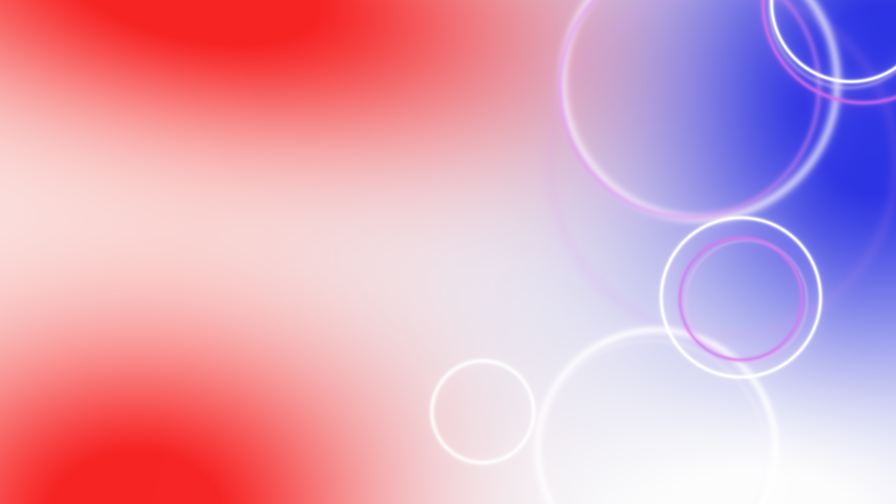
Reproduce this background procedurally as a Shadertoy shader.

```glsl
// Soft red, white and blue gradient with glowing overlapping rings on the right.

const vec3 RED = vec3(0.97, 0.14, 0.14);
const vec3 BLUE = vec3(0.17, 0.20, 0.89);
const vec3 WARM_WHITE = vec3(0.98, 0.91, 0.90);
const vec3 COOL_WHITE = vec3(0.93, 0.93, 0.96);
const vec3 PINK = vec3(0.82, 0.42, 0.93);

const int RING_COUNT = 12;

// Ring shapes: centre x, centre y, radius, line width
const vec4 RINGS[RING_COUNT] = vec4[](
    vec4(1.435, 0.676, 0.343, 0.014),
    vec4(1.389, 0.838, 0.272, 0.011),
    vec4(1.368, 0.826, 0.257, 0.007),
    vec4(1.303, 0.109, 0.236, 0.009),
    vec4(1.292, 0.097, 0.227, 0.006),
    vec4(1.713, 0.995, 0.199, 0.005),
    vec4(1.683, 0.981, 0.155, 0.005),
    vec4(1.688, 0.995, 0.157, 0.004),
    vec4(1.481, 0.403, 0.120, 0.004),
    vec4(1.470, 0.407, 0.121, 0.004),
    vec4(1.470, 0.410, 0.158, 0.004),
    vec4(0.958, 0.183, 0.101, 0.005));

// Ring looks: share of pink, opacity
const vec2 LOOKS[RING_COUNT] = vec2[](
    vec2(0.7, 0.12), vec2(0.05, 0.65), vec2(0.8, 0.45), vec2(0.0, 0.75),
    vec2(0.1, 0.25), vec2(1.0, 0.80), vec2(0.3, 0.35), vec2(0.0, 1.0),
    vec2(0.4, 0.35), vec2(0.9, 0.75), vec2(0.0, 1.0), vec2(0.0, 0.85));

// Gaussian blob, sheared so that it slopes down to the right
float blob(vec2 p, vec2 centre, vec2 size, float slope) {
    vec2 d = p - centre;
    d.y += slope * d.x;
    d /= size;
    return min(1.15 * exp(-dot(d, d)), 1.0);
}

// Bright line with a wide faint halo
float ringGlow(vec2 p, vec2 centre, float radius, float width) {
    float d = abs(length(p - centre) - radius);
    float w = max(width, 1.0 / iResolution.y);
    return 0.85 * exp(-d * d / (w * w)) + 0.15 * exp(-d / (3.0 * w));
}

vec3 background(vec2 p) {
    vec3 col = mix(WARM_WHITE, COOL_WHITE, smoothstep(0.3, 1.1, p.x));
    col = mix(col, RED, blob(p, vec2(0.39, 1.02), vec2(0.65, 0.27), 0.15));
    col = mix(col, RED, blob(p, vec2(0.27, -0.02), vec2(0.46, 0.33), 0.0));
    col = mix(col, BLUE, blob(p, vec2(1.75, 0.80), vec2(0.41, 0.50), 0.0));
    return mix(col, vec3(0.99), blob(p, vec2(1.50, -0.03), vec2(0.50, 0.24), 0.0));
}

vec3 addRings(vec3 col, vec2 p) {
    for (int i = 0; i < RING_COUNT; i++) {
        vec4 ring = RINGS[i];
        vec3 tint = mix(vec3(1.0), PINK, LOOKS[i].x);
        float glow = ringGlow(p, ring.xy, ring.z, ring.w);
        col = mix(col, tint, glow * LOOKS[i].y);
    }
    return col;
}

void mainImage(out vec4 fragColor, in vec2 fragCoord) {
    // Height is one unit; width is fixed to a 16:9 layout
    vec2 p = fragCoord / iResolution.xy * vec2(16.0 / 9.0, 1.0);
    fragColor = vec4(addRings(background(p), p), 1.0);
}
```
